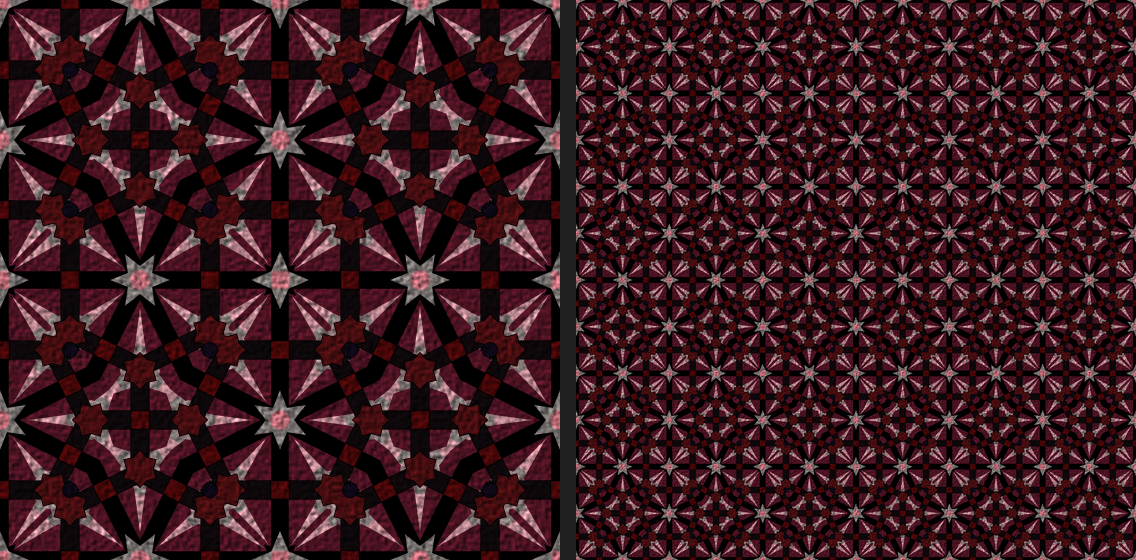
Left: one tile. Right: repeated 3 by 3.
This pattern is drawn by a Shadertoy shader. Its source:

```glsl
const float REPEATS = 2.0;        // tiles across and down
const float HALF_TILE = 8.0;      // units from tile corner to tile centre
const float HALF_BAND = 0.5;      // half width of straps and bands
const float OUTLINE = 0.05;
const float SPIKE_WIDTH = 0.48;   // half width of a spike at its base
const float GRAIN_CELLS = 150.0;  // whole number, so the grain wraps
const float GRAIN_DEPTH = 0.85;

const vec3 BLACK = vec3(0.0);
const vec3 MAROON = vec3(0.29, 0.07, 0.13);
const vec3 CHARCOAL = vec3(0.05, 0.03, 0.04);
const vec3 NAVY = vec3(0.05, 0.03, 0.08);
const vec3 RED = vec3(0.27, 0.025, 0.03);
const vec3 OXBLOOD = vec3(0.27, 0.05, 0.06);
const vec3 PINK = vec3(0.70, 0.51, 0.54);
const vec3 GREY = vec3(0.45, 0.43, 0.42);
const vec3 ROSE = vec3(0.70, 0.40, 0.44);

float hash(ivec2 cell) {
    uvec2 u = uvec2(cell) * uvec2(1597334673u, 3812015801u);
    uint n = (u.x ^ u.y) * 1597334673u;
    n = (n ^ (n >> 15)) * 2246822519u;
    return float((n ^ (n >> 13)) >> 8) / 16777216.0;
}

// Value noise that repeats after a whole number of cells
float wrapNoise(vec2 p, float period) {
    vec2 i = floor(p), f = p - i;
    f = f * f * (3.0 - 2.0 * f);
    ivec2 a = ivec2(mod(i, period)), b = ivec2(mod(i + 1.0, period));
    return mix(mix(hash(a), hash(ivec2(b.x, a.y)), f.x),
               mix(hash(ivec2(a.x, b.y)), hash(b), f.x), f.y);
}

float grainHeight(vec2 uv) {
    return 0.7 * wrapNoise(uv * GRAIN_CELLS, GRAIN_CELLS)
         + 0.3 * wrapNoise(uv * GRAIN_CELLS * 2.0, GRAIN_CELLS * 2.0);
}

float sdStar(vec2 p, float points, float outer, float inner) {
    float halfStep = 3.14159 / points;
    float a = abs(mod(atan(p.y, p.x) + halfStep, 2.0 * halfStep) - halfStep);
    vec2 q = length(p) * vec2(cos(a), sin(a)) - vec2(outer, 0.0);
    vec2 edge = inner * vec2(cos(halfStep), sin(halfStep)) - vec2(outer, 0.0);
    return dot(q, normalize(vec2(edge.y, -edge.x)));
}

float sdSpike(vec2 p, vec2 tip, vec2 base, float halfWidth) {
    float len = distance(tip, base), slope = halfWidth / len;
    vec2 axis = (base - tip) / len, d = p - tip;
    float along = dot(d, axis), side = abs(d.x * axis.y - d.y * axis.x);
    return max((side - slope * along) / sqrt(1.0 + slope * slope), along - len);
}

float sdSquare(vec2 p, float halfSize) {
    return max(abs(p.x), abs(p.y)) - halfSize;
}

void paint(inout vec3 col, vec3 ink, float d, float px) {
    col = mix(col, ink, clamp(0.5 - d / px, 0.0, 1.0));
}

void paintOutlined(inout vec3 col, vec3 ink, float d, float px) {
    paint(col, BLACK, d - OUTLINE, px);
    paint(col, ink, d, px);
}

void mainImage(out vec4 fragColor, in vec2 fragCoord) {
    vec2 uv = fragCoord / iResolution.xy;
    float px = 2.0 * HALF_TILE * REPEATS / min(iResolution.x, iResolution.y);

    // Fold each tile into one of its eight mirrored wedges
    vec2 p = abs(fract(uv * REPEATS + 0.5) - 0.5) * 2.0 * HALF_TILE;
    if (p.y > p.x) p = p.yx;
    vec2 centre = vec2(HALF_TILE), side = vec2(HALF_TILE, 0.0);
    vec2 kiteFlower = vec2(4.0, 3.0), starFlower = vec2(8.0, 5.2);

    // Straps along the tile edges and bands crossing them
    float strap = min(p.y, abs(2.0 * p.x + p.y - 16.0) / sqrt(5.0)) - HALF_BAND;
    float band = max(abs(p.x - 4.0) - HALF_BAND, p.y - 4.0);
    band = min(band, max(abs(p.x - 2.0 * p.y + 2.0) / sqrt(5.0) - HALF_BAND, 4.0 - p.x));
    band = min(band, max(abs(p.x - 8.0) - HALF_BAND, 5.0 - p.y));

    // Spikes, grey where they meet a flower
    float spike = sdSpike(p, vec2(0.95, 0.7), kiteFlower, SPIKE_WIDTH);
    spike = min(spike, sdSpike(p, vec2(6.95, 0.8), kiteFlower, SPIKE_WIDTH));
    spike = min(spike, sdSpike(p, vec2(8.0, 1.6), starFlower, SPIKE_WIDTH));
    spike = min(spike, sdSpike(p, vec2(5.9, 6.7), starFlower, 0.75));
    vec2 k = p - kiteFlower, s = p - starFlower;
    float nearFlower = min(length(k), length(s));

    vec3 col = MAROON;
    paint(col, PINK, spike, px);
    paint(col, GREY, max(spike, nearFlower - 1.45), px);

    // Flowers with a pale rim
    float rim = min(sdStar(k.yx, 6.0, 1.14, 1.14), sdStar(s.yx, 6.0, 1.14, 1.14));
    float petals = min(sdStar(k.yx, 6.0, 1.03, 0.74), sdStar(s.yx, 6.0, 1.03, 0.74));
    paint(col, mix(GREY, PINK, 0.4), rim, px);
    paintOutlined(col, CHARCOAL, band, px);
    paintOutlined(col, OXBLOOD, petals, px);
    paintOutlined(col, NAVY, sdStar(p - 4.0, 6.0, 0.42, 0.42), px);

    // Straps, with red squares at the crossings
    paint(col, BLACK, strap, px);
    paint(col, BLACK, sdSpike(p, vec2(0.9), vec2(0.0), 0.6), px);
    float crossing = min(max(band, strap), sdSquare(p - centre, HALF_BAND));
    paintOutlined(col, RED, crossing, px);

    // Four-pointed stars at the corners, six-pointed ones on the sides
    paint(col, GREY, min(sdStar(p, 4.0, 1.65, 0.7), sdStar(p - side, 6.0, 1.7, 0.8)), px);
    paint(col, ROSE, min(sdSquare(p, 0.5), sdStar(p - side, 6.0, 0.57, 0.57)), px);

    // Embossed grain lit from the upper left
    vec2 toLight = vec2(-0.35, 0.35) / GRAIN_CELLS;
    float relief = grainHeight(uv - toLight) - grainHeight(uv + toLight);
    col *= 1.0 + GRAIN_DEPTH * relief;
    fragColor = vec4(clamp(col, 0.0, 1.0), 1.0);
}
```
